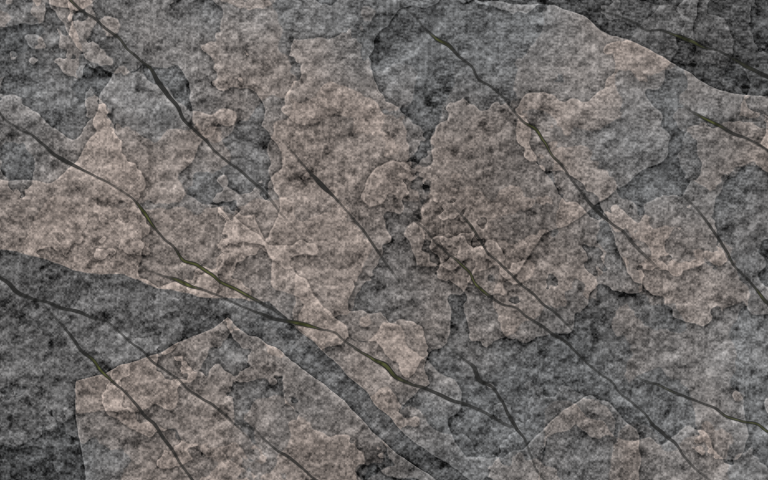
A WebGL 1 fragment shader for this texture:

```glsl
precision highp float;
// Weathered flat rock: thin flaked layers with pale rims and shadowed feet,
// split by fine diagonal cracks with a little moss. Layers are contours of
// fractal noise, cracks are kinked tapering lines, and grain covers it all.
uniform vec2 u_resolution;

const vec2 LIGHT = vec2(-0.35, 0.94);

float hash(vec2 p) {
  return fract(sin(dot(p, vec2(127.1, 311.7))) * 43758.5453);
}

float noise(vec2 p) {
  vec2 i = floor(p), f = fract(p);
  f = f * f * (3.0 - 2.0 * f);
  return mix(mix(hash(i), hash(i + vec2(1.0, 0.0)), f.x),
             mix(hash(i + vec2(0.0, 1.0)), hash(i + 1.0), f.x), f.y);
}

float fbm(vec2 p) {
  float sum = 0.0, amp = 0.53;
  for (int i = 0; i < 5; i++) {
    sum += amp * noise(p);
    p = mat2(1.6, 1.2, -1.2, 1.6) * p + 7.3;
    amp *= 0.47;
  }
  return sum;
}

// Pale rim just inside an edge (d > 0), dark foot just outside it.
float ledge(float d, float facing, float px) {
  float inside = smoothstep(-px, px, d);
  float rim = exp(-abs(d) / 0.0045) * (0.09 + 0.10 * facing);
  float foot = exp(-abs(d) / 0.007) * (0.15 - 0.06 * facing);
  return mix(-foot, rim, inside);
}

// Thin flake: x is its shading, y its coverage.
vec2 flake(vec2 p, float scale, float seed, float px) {
  vec2 q = p * scale + seed * 17.0;
  float e = 0.004 * scale;
  float f = fbm(q);
  vec2 g = vec2(fbm(q + vec2(e, 0.0)) - f, fbm(q + vec2(0.0, e)) - f) / 0.004;
  float slope = length(g) + 0.25;
  float d = (f - 0.52) / slope;
  float strength = smoothstep(0.25, 0.65, noise(p * 3.5 + seed * 5.0));
  float shade = ledge(d, dot(-g / slope, LIGHT), px) * (0.25 + 0.75 * strength);
  return vec2(shade, smoothstep(-px, px, d));
}

// Cracks: x is the dark gap, y the worn bright lip below it, z the moss zone.
vec3 cracks(vec2 p, float px) {
  vec3 result = vec3(0.0);
  for (int i = 0; i < 15; i++) {
    float k = float(i);
    vec2 center = fract(vec2(0.755, 0.57) * k + vec2(0.12, 0.3)) * vec2(1.7, 1.0);
    float angle = -0.38 - 0.6 * hash(vec2(k, 2.7));
    vec2 dir = vec2(cos(angle), sin(angle));
    float along = dot(p - center, dir);
    float across = dot(p - center, vec2(-dir.y, dir.x));
    across += 0.06 * (noise(vec2(along * 5.0, k * 9.1)) - 0.5)
            + 0.012 * (noise(vec2(along * 32.0, k * 4.3)) - 0.5);
    float reach = 0.2 + 0.42 * hash(vec2(k, 5.1));
    float taper = 1.0 - smoothstep(reach * 0.45, reach, abs(along));
    float swell = noise(vec2(along * 15.0, k * 3.7));
    float width = taper * (0.0007 + 0.0042 * swell * swell * swell);
    float gap = 1.0 - smoothstep(width, width + 1.5 * px, abs(across));
    result.x = max(result.x, gap * taper * (0.5 + 0.5 * swell));
    result.y = max(result.y, taper * exp(-abs(across + width + 0.005) / 0.003));
    result.z = max(result.z, taper * swell * exp(-abs(across) / 0.006));
  }
  return result;
}

void main() {
  vec2 p = gl_FragCoord.xy / u_resolution.y;
  float px = 1.0 / u_resolution.y;
  vec2 warp = vec2(fbm(p * 6.0), fbm(p * 6.0 + 31.0)) - 0.5;
  vec2 w = p + 0.07 * warp;

  // Big masses: sunken slab at lower left, a plate on it, far rock top right.
  float slab = min(0.48 - 0.2 * w.x - w.y, 0.87 - 0.9 * w.x - w.y) * 0.85;
  float plate = min(min(0.124 + 0.45 * w.x - w.y, 0.724 - 0.8 * w.x - w.y) * 0.85,
                    w.x - 0.16);
  float far = (w.y + 0.38 * w.x - 1.41) * 0.93;
  float onPlate = smoothstep(-px, px, plate);
  float sunken = smoothstep(-px, px, slab) * (1.0 - onPlate);
  float behind = smoothstep(-px, px, far);

  // Flaked layers, from broad to small.
  float tone = 0.465, cover = 0.0;
  for (int i = 0; i < 4; i++) {
    float k = float(i);
    vec2 layer = flake(p + 0.03 * warp, 2.6 + 1.6 * k, k + 1.0, px);
    tone += layer.x * (1.0 - 0.5 * sunken) + 0.028 * (layer.y - 0.5);
    cover += 0.25 * layer.y;
  }
  tone += ledge(plate, 0.7, px) + 0.6 * ledge(-slab, -0.2, px) * (1.0 - onPlate);
  tone += 0.8 * ledge(-far, 0.8, px);
  tone -= 0.09 * sunken + 0.15 * behind;

  // Rough relief, stains, pits and grain.
  tone += 0.75 * (fbm(p * 13.0) - fbm(p * 13.0 + LIGHT * 0.12));
  tone += 0.5 * (fbm(p * 45.0) - fbm(p * 45.0 + LIGHT * 0.25));
  tone += 0.2 * (fbm(p * 4.0 + 50.0) - 0.5);
  tone -= 0.13 * smoothstep(0.58, 0.8, fbm(p * 38.0 + 9.0));
  tone += 0.14 * (noise(p * 140.0) - 0.5) + 0.18 * (noise(p * 290.0) - 0.5);

  // Warm tops, cool hollows.
  float warmth = smoothstep(0.3, 0.75, 0.5 * cover + 0.6 * fbm(p * 3.0 + 80.0));
  warmth *= 1.0 - 0.8 * max(sunken, behind);
  vec3 tint = mix(vec3(0.99, 1.0, 1.01), vec3(1.08, 0.995, 0.945), warmth);

  vec3 crack = cracks(p, px);
  vec3 color = tint * (tone + 0.07 * crack.y - 0.09 * crack.z);
  color = mix(color, vec3(0.15, 0.15, 0.145), 0.9 * crack.x);
  float moss = smoothstep(0.35, 0.7, crack.z) * smoothstep(0.55, 0.75, noise(p * 9.0 + 3.0));
  color = mix(color, vec3(0.30, 0.32, 0.17) * (0.6 + 0.8 * noise(p * 120.0)), 0.8 * moss);
  gl_FragColor = vec4(clamp(color, 0.06, 0.85), 1.0);
}
```
